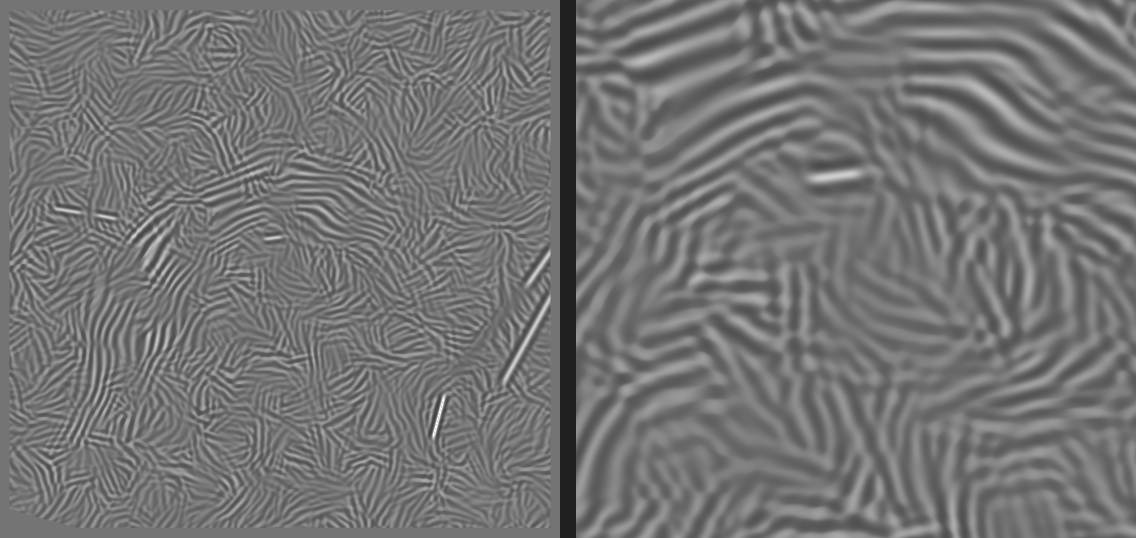
Left, the full canvas; right, a detail of the centre.
A Shadertoy shader for this pattern:

```glsl
// Grey fingerprint-like ridges: phasor noise summed from small oriented wave
// kernels. Their direction follows a smooth random field, except in a broad
// broken arch where they follow its curve. A few bolder streaks lie on top.

const float TAU = 6.28318;

vec3 hash(vec2 p) {
    vec3 q = fract(p.xyx * vec3(0.1031, 0.1030, 0.0973));
    q += dot(q, q.yxz + 33.33);
    return fract((q.xxy + q.yzz) * q.zyx);
}

// Smooth value noise with two independent channels
vec2 noise(vec2 p) {
    vec2 i = floor(p), f = fract(p);
    f = f * f * f * (f * (f * 6.0 - 15.0) + 10.0);
    vec2 low = mix(hash(i).xy, hash(i + vec2(1, 0)).xy, f.x);
    vec2 high = mix(hash(i + vec2(0, 1)).xy, hash(i + 1.0).xy, f.x);
    return mix(low, high, f.y);
}

// Radius in the arch: circular above its centre, slanted legs below, wobbly
float archRadius(vec2 p) {
    vec2 q = p - vec2(0.542, 0.336);
    float r = length(vec2(q.x, max(q.y, 0.0))) + 0.35 * min(q.y, 0.0);
    return r + 0.005 * sin(p.x * 23.0 + 2.0 * sin(p.y * 17.0)) + 0.004 * sin(p.y * 47.0 - p.x * 31.0);
}

float archMask(vec2 p) {
    float r = archRadius(p);
    float band = smoothstep(0.20, 0.26, r) * (1.0 - smoothstep(0.36, 0.41, r));
    float ends = smoothstep(0.14, 0.21, p.y) * (1.0 - 0.8 * smoothstep(0.62, 0.82, p.x))
               * (1.0 - smoothstep(0.84, 0.9, p.x));
    return band * ends * smoothstep(0.12, 0.6, noise(p * 17.0 + 40.0).x);
}

// Ridges from 7 x 7 neighbouring kernels, partly evened out in amplitude
float ridges(vec2 p) {
    float cell = 0.0128;
    vec2 home = floor(p / cell), phasor = vec2(0);
    float power = 0.0;
    for (int j = -3; j <= 3; j++)
    for (int i = -3; i <= 3; i++) {
        vec2 id = home + vec2(i, j);
        vec3 rnd = hash(id + 7.0), extra = hash(id + 91.0);
        vec2 c = (id + rnd.xy) * cell, d = p - c;

        // Free kernels take the random field's direction and any phase
        float wave = 0.0146 * mix(0.8, 1.25, extra.y);
        vec2 field = noise(c * 27.0 + 5.0) - 0.5;
        float angle = 0.5 * atan(field.y, field.x) + 0.3 * (extra.z - 0.5);
        vec2 k = vec2(cos(angle), sin(angle)) * TAU / wave;
        float phase = TAU * rnd.z;

        // Arch kernels follow the radius, so many of their crests join up
        if (archMask(c) > 0.08 + 0.75 * extra.x) {
            float r = archRadius(c), e = 0.001;
            k = vec2(archRadius(c + vec2(e, 0)) - r, archRadius(c + vec2(0, e)) - r) / e * TAU / 0.0172;
            phase = TAU * r / 0.0172 + 4.2 * (rnd.z - 0.5);
        }

        vec2 n = normalize(k);
        vec2 s = vec2(dot(d, n) / 0.0085, dot(d, vec2(-n.y, n.x)) / 0.0160);
        float w = exp(-0.5 * dot(s, s));
        float a = dot(k, d) + phase;
        phasor += w * vec2(cos(a), sin(a));
        power += w * w;
    }
    return 2.1 * phasor.x / (length(phasor) + sqrt(power) + 1e-4);
}

// Position relative to a segment: x = signed side offset, y = overshoot
vec2 segment(vec2 p, vec2 a, vec2 b) {
    vec2 dir = normalize(b - a), q = p - a;
    float along = dot(q, dir);
    return vec2(dot(q, vec2(dir.y, -dir.x)), along - clamp(along, 0.0, length(b - a)));
}

void mainImage(out vec4 fragColor, in vec2 fragCoord) {
    vec2 p = fragCoord / iResolution.y;
    float aspect = iResolution.x / iResolution.y, px = 1.0 / iResolution.y;

    // Ridge contrast, stronger in the arch and most of all on its left flank
    float arch = archMask(p);
    vec2 flank = (p - vec2(0.26, 0.49)) / vec2(0.05, 0.09);
    float contrast = 0.045 + 0.095 * noise(p * 21.0 + 70.0).y
                   + arch * (0.03 + 0.09 * exp(-dot(flank, flank)));
    float relief = contrast * ridges(p) + 0.03 * (noise(p * 30.0 + 20.0).x - 0.5);

    // Calm diagonal lane
    vec2 lane = segment(p, vec2(0.85, 0.31), vec2(0.98, 0.47)) / 0.013;
    float calm = exp(-dot(lane, lane));
    relief = relief * (1.0 - 0.75 * calm) - 0.035 * calm;

    // Bold streaks: bright core between dark flanks
    vec4 streaks[6] = vec4[](
        vec4(0.806, 0.195, 0.822, 0.255), vec4(0.940, 0.300, 1.020, 0.445),
        vec4(0.985, 0.480, 1.020, 0.530), vec4(0.112, 0.612, 0.143, 0.607),
        vec4(0.188, 0.600, 0.209, 0.596), vec4(0.500, 0.558, 0.516, 0.560));
    for (int i = 0; i < 6; i++) {
        vec2 s = segment(p, streaks[i].xy, streaks[i].zw);
        float width = i == 1 || i == 2 ? 0.022 : 0.016;
        float fade = exp(-dot(s, s) / (width * width * 0.5));
        float gain = i == 0 ? 0.42 : 0.27;
        relief = mix(relief, gain * cos(TAU * s.x / width - 0.6), fade);
    }

    // Slightly brighter crests than troughs are deep
    relief += 1.2 * relief * relief * step(abs(relief), 0.4);

    // Plain margin and a blank wedge in the lower left corner
    vec2 inset = min(p, vec2(aspect, 1.0) - p) - vec2(0.0176, 0.0190);
    float wedge = p.y - 0.052 + 0.26 * (p.x - 0.018);
    float inside = smoothstep(-px, px, min(min(inset.x, inset.y), wedge));
    fragColor = vec4(vec3(0.455 + relief * inside), 1.0);
}
```
